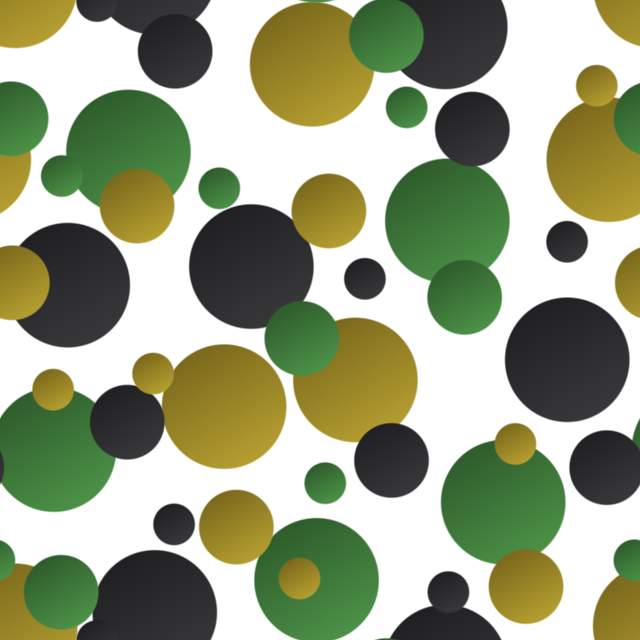
Write a WebGL 1 fragment shader that draws this pattern.

```glsl
precision highp float;

uniform vec2 u_resolution;

const vec3 BACKGROUND = vec3(1.0);
const vec3 GOLD_SHADE = vec3(0.48, 0.41, 0.11);
const vec3 GOLD_LIGHT = vec3(0.71, 0.62, 0.19);
const vec3 GREEN_SHADE = vec3(0.18, 0.36, 0.17);
const vec3 GREEN_LIGHT = vec3(0.30, 0.57, 0.28);
const vec3 COAL_SHADE = vec3(0.125, 0.125, 0.135);
const vec3 COAL_LIGHT = vec3(0.22, 0.22, 0.23);

const float LARGE_RADIUS = 0.0973;
const float MEDIUM_RADIUS = 0.0583;
const float SMALL_RADIUS = 0.0325;
const float LARGE_JITTER = 0.045;
const float MEDIUM_JITTER = 0.045;
const float SMALL_JITTER = 0.075;

const int DISCS_PER_LAYER = 15;
const float LATTICE_STEP = 4.0;   // gives a near hexagonal wrapping lattice
const float LAYER_SHIFT = 1.0 / 9.0; // moves a layer into the lattice gaps
const vec2 LIGHT_DIRECTION = vec2(0.5, -0.866);
const float EDGE_SOFTNESS = 0.0018;

float hash(vec2 p) {
  return fract(sin(dot(p, vec2(127.1, 311.7))) * 43758.5453);
}

// Shortest offset on a canvas whose opposite edges meet
vec2 wrapOffset(vec2 d) {
  return fract(d + 0.5) - 0.5;
}

vec3 discColor(float kind, float shade) {
  if (kind < 0.5) return mix(GOLD_SHADE, GOLD_LIGHT, shade);
  if (kind < 1.5) return mix(GREEN_SHADE, GREEN_LIGHT, shade);
  return mix(COAL_SHADE, COAL_LIGHT, shade);
}

// Paints equally sized discs at jittered lattice points, an equal number per colour
vec3 paintLayer(vec3 color, vec2 uv, float layer, float radius, float jitter) {
  for (int i = 0; i < DISCS_PER_LAYER; i++) {
    float id = float(i);
    vec2 seed = vec2(id + 1.0, layer * 17.0 + 3.0);
    vec2 scatter = vec2(hash(seed), hash(seed + 41.3)) * 2.0 - 1.0;
    vec2 center = vec2(id, id * LATTICE_STEP) / float(DISCS_PER_LAYER)
                + layer * LAYER_SHIFT + jitter * scatter;

    vec2 offset = wrapOffset(uv - center);
    float distanceToRim = length(offset) - radius;
    float coverage = 1.0 - smoothstep(-EDGE_SOFTNESS, EDGE_SOFTNESS, distanceToRim);

    float kind = mod(id + floor((id + 0.5) / 3.0) + layer + 0.25, 3.0) - 0.25;
    float shade = clamp(0.5 + 0.5 * dot(offset, LIGHT_DIRECTION) / radius, 0.0, 1.0);
    color = mix(color, discColor(kind, shade), coverage);
  }
  return color;
}

void main() {
  vec2 uv = gl_FragCoord.xy / u_resolution;

  // Smaller discs lie on top of larger ones
  vec3 color = BACKGROUND;
  color = paintLayer(color, uv, 0.0, LARGE_RADIUS, LARGE_JITTER);
  color = paintLayer(color, uv, 1.0, MEDIUM_RADIUS, MEDIUM_JITTER);
  color = paintLayer(color, uv, 2.0, SMALL_RADIUS, SMALL_JITTER);

  gl_FragColor = vec4(color, 1.0);
}
```
